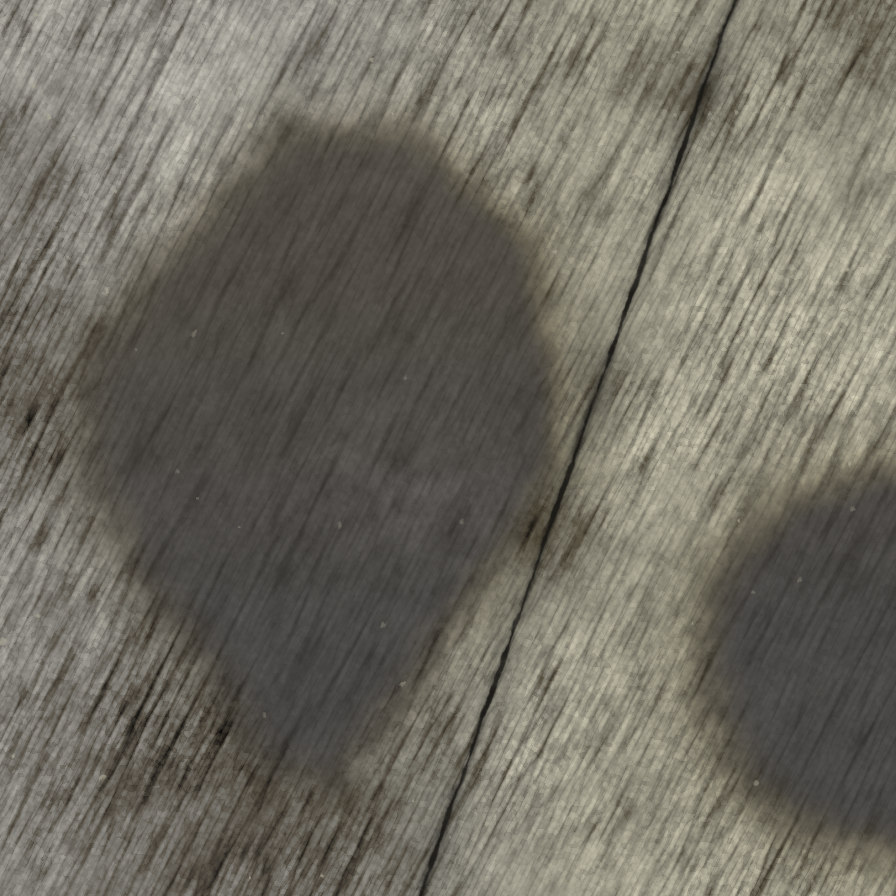
A Shadertoy shader for this texture:

```glsl
const vec2 STAIN[17] = vec2[17](
    vec2(.325, .848), vec2(.455, .850), vec2(.52, .785), vec2(.582, .725),
    vec2(.612, .57), vec2(.612, .48), vec2(.565, .405), vec2(.51, .32),
    vec2(.44, .215), vec2(.37, .13), vec2(.30, .15), vec2(.235, .26),
    vec2(.155, .365), vec2(.10, .49), vec2(.11, .60), vec2(.195, .71), vec2(.28, .805));

// Soft patches: centre, radius, brightness change
const vec4 PATCHES[12] = vec4[12](
    vec4(.19, .90, .13, .05), vec4(.0, .59, .13, -.20), vec4(.03, .80, .06, -.11),
    vec4(.03, .38, .09, .02), vec4(.20, .13, .19, -.19), vec4(.37, .05, .11, -.13),
    vec4(.78, .89, .05, -.19), vec4(.99, .98, .09, -.15), vec4(.67, .57, .04, -.15),
    vec4(.61, .41, .05, -.19), vec4(.73, .45, .10, .04), vec4(.90, .74, .20, .06));

vec2 hash2(vec2 p) {
    vec3 q = fract(p.xyx * vec3(.1031, .1030, .0973));
    q += dot(q, q.yzx + 33.33);
    return fract((q.xx + q.yz) * q.zy);
}

// Nearest feature distance and the random id of its cell
vec2 cellular(vec2 p) {
    vec2 base = floor(p), nearest = vec2(9.0, 0.0);
    for (int y = -1; y <= 1; y++)
    for (int x = -1; x <= 1; x++) {
        vec2 cell = base + vec2(x, y);
        float d = length(cell + hash2(cell + 200.0) - p);
        if (d < nearest.x) nearest = vec2(d, hash2(cell + 417.0).x);
    }
    return nearest;
}

// Layered, warped sines
float waves(vec2 p) {
    float sum = 0.0, amp = .5;
    for (int i = 0; i < 5; i++) {
        p = mat2(.8, -.6, .6, .8) * p;
        sum += amp * sin(p.x + 1.3 * sin(p.y * 1.1 + float(i))) * cos(p.y + sin(p.x * .7));
        p = p * 1.9 + 1.7;
        amp *= .6;
    }
    return sum;
}

float stainDistance(vec2 p) {
    float d = 9.0, side = 1.0;
    for (int i = 0, j = 16; i < 17; j = i, i++) {
        vec2 edge = STAIN[j] - STAIN[i], w = p - STAIN[i];
        vec2 gap = w - edge * clamp(dot(w, edge) / dot(edge, edge), 0.0, 1.0);
        d = min(d, length(gap));
        bvec3 c = bvec3(p.y >= STAIN[i].y, p.y < STAIN[j].y, edge.x * w.y > edge.y * w.x);
        if (all(c) || all(not(c))) side = -side;
    }
    return side * d;
}

void mainImage(out vec4 fragColor, in vec2 fragCoord) {
    vec2 p = fragCoord / iResolution.xy;
    float mottle = waves(p * 16.0);
    float blotch = waves(p * 55.0 + 7.0);

    // Brushed grain, stretched along the stroke direction
    vec2 stroke = vec2(dot(p, vec2(.89, -.45)), dot(p, vec2(.45, .89)));
    stroke.x += .002 * waves(p * 8.0);
    vec2 coarse = cellular(stroke * vec2(105.0, 8.0));
    vec2 fine = cellular(stroke * vec2(200.0, 24.0) + 31.0);
    vec2 grit = cellular(p * 170.0);
    float grooves = smoothstep(.42, .85, coarse.x) - .25;
    float scratches = smoothstep(.35, .8, fine.x) - .3;
    float grain = -.15 * grooves - .085 * scratches;
    grain += .05 * (coarse.y - .5) + .06 * (fine.y - .5) + .08 * (grit.y - .5);
    grain -= .05 * (grit.x - .48);
    grain += .02 * sin(stroke.x * 640.0 + 2.0 * waves(stroke * vec2(14.0, 5.0)));

    // Dry surface
    float light = .54;
    for (int i = 0; i < 12; i++) {
        vec2 away = (p - PATCHES[i].xy) / PATCHES[i].z;
        light += PATCHES[i].w * exp(-dot(away, away) * .8);
    }
    light += .055 * mottle + .06 * blotch;
    light += grain * (1.05 + .5 * waves(p * 9.0 + 3.0));
    vec3 warmth = mix(vec3(1.0, .985, .93), vec3(1.02, 1.0, .885), smoothstep(.3, .7, p.x));
    vec3 color = light * warmth;
    color *= mix(vec3(1.0), vec3(1.03, .97, .89), smoothstep(.5, .3, light));

    // Damp stains with brown fringes
    float ragged = .006 * mottle + .007 * blotch - .035 * grain;
    float main = stainDistance(p) + ragged;
    float side = length(p - vec2(1.0, .265)) - .205 + ragged;
    float soft = mix(.036, .017, smoothstep(.25, .65, p.x) * smoothstep(.2, .6, p.y));
    float damp = max(1.0 - smoothstep(-soft, soft, main), 1.0 - smoothstep(-.035, .035, side));
    float fringe = exp(-30.0 * max(min(main, side), 0.0));
    color *= mix(vec3(1.0), vec3(.71, .68, .61), fringe);
    vec3 wet = mix(vec3(.278, .270, .260), vec3(.300, .284, .257), smoothstep(.3, .75, p.y));
    vec2 smudge = (p - vec2(.45, .44)) / vec2(.13, .07);
    wet += exp(-dot(smudge, smudge)) * (.02 + .04 * blotch);
    wet += .012 * mottle + .014 * blotch + .27 * grain;
    color = mix(color, wet, damp);

    // Pale chips of uneven size
    vec2 chip = cellular(p * 42.0 + 11.0 + .12 * waves(p * 200.0));
    float size = .05 + 2.2 * max(chip.y - .95, 0.0);
    float pale = step(.95, chip.y) * (1.0 - smoothstep(size * .4, size + .04, chip.x));
    color = mix(color, vec3(.70, .68, .60), pale * mix(.6, .3, damp));

    // Diagonal crack: broken dark core, soft shoulder, grimy patches
    float rough = waves(p * 90.0);
    float crack = (p.x - .469 - .351 * p.y) * .944 + .0018 * waves(p * 38.0) + .0007 * rough;
    float grime = exp(-abs(crack) * 55.0) * max(.14 + .28 * mottle + .22 * blotch, 0.0);
    color *= 1.0 - min(grime, .45);
    float shoulder = exp(-pow(abs(crack) / .0042, 2.0));
    color *= 1.0 - shoulder * (.38 + .25 * rough);
    float aa = .7 / iResolution.y;
    float width = .0014 + .0009 * sin(p.y * 31.0 + 3.0 * blotch) + .0006 * rough;
    float gap = 1.0 - smoothstep(width - aa, width + aa + .001, abs(crack));
    color = mix(color, vec3(.10, .095, .08), gap * clamp(.82 + .3 * blotch, 0.0, 1.0));

    fragColor = vec4(clamp(color, 0.0, 1.0), 1.0);
}
```
